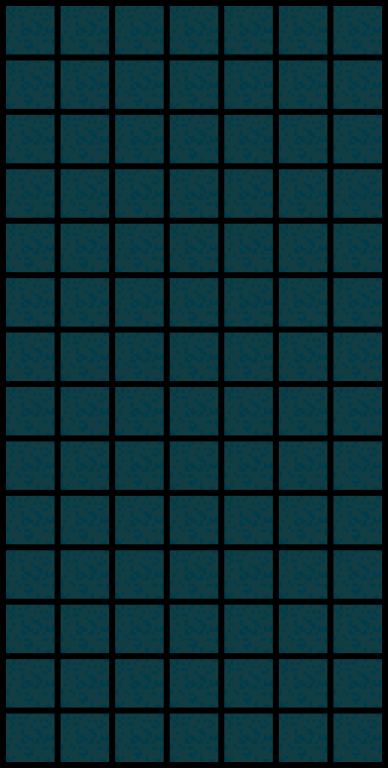
Reproduce this pattern procedurally as a WebGL 2 fragment shader.

```glsl
#version 300 es
precision highp float;
// Grid of square dark teal tiles parted by black grooves, framed by a full groove.
// Each tile repeats the same fine mottling: square cells hashed to one of two teals.
// Grooves and cells are box filtered over one pixel for smooth edges.

#define GRID vec2(7.0, 14.0)              // tiles across and down
#define GROOVE 0.1102                     // groove width, as a share of the pitch
#define CELLS 16.0                        // mottling cells along a tile side
#define SPECK_SHARE 0.27                  // share of cells that are specks
#define SEED 3.7
#define GROOVE_COLOR vec3(0.0)
#define BASE_COLOR vec3(0.070, 0.240, 0.264)
#define SPECK_COLOR vec3(0.0, 0.240, 0.298)

uniform vec2 u_resolution;
out vec4 fragColor;

float hash(vec2 p) {
    vec3 q = fract(vec3(p.xyx) * 0.1031 + SEED * 0.173);
    q += dot(q, q.yzx + 33.33);
    return fract((q.x + q.y) * q.z);
}

// 1 where a cell is a speck, 0 elsewhere
float speck(vec2 cell) {
    return step(hash(cell + 11.0), SPECK_SHARE);
}

// Mottling at p in cell units, blended across borders one pixel wide
float mottle(vec2 p, vec2 pixel) {
    vec2 q = p - 0.5;
    vec2 cell = floor(q);
    vec2 w = clamp((fract(q) - 0.5) / min(pixel, 1.0) + 0.5, 0.0, 1.0);
    float low = mix(speck(cell), speck(cell + vec2(1.0, 0.0)), w.x);
    float high = mix(speck(cell + vec2(0.0, 1.0)), speck(cell + 1.0), w.x);
    return mix(low, high, w.y);
}

void main() {
    // Canvas measured in tile pitches, with one extra groove for the frame
    vec2 pixel = (GRID + GROOVE) / u_resolution;
    vec2 fromCenter = fract(gl_FragCoord.xy * pixel - 0.5 * GROOVE) - 0.5;

    // Tile coverage
    float tileSize = 1.0 - GROOVE;
    vec2 inside = 0.5 * tileSize - abs(fromCenter);
    vec2 cover = clamp(inside / pixel + 0.5, 0.0, 1.0);

    // Mottled surface, the same in every tile
    float cellScale = CELLS / tileSize;
    vec2 cellPos = fromCenter * cellScale + 0.5 * CELLS;
    float amount = mottle(cellPos, pixel * cellScale);
    vec3 tile = mix(BASE_COLOR, SPECK_COLOR, amount);

    fragColor = vec4(mix(GROOVE_COLOR, tile, cover.x * cover.y), 1.0);
}
```
